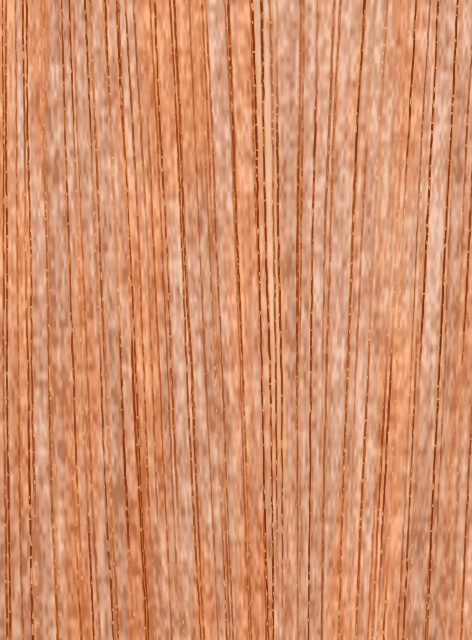
A WebGL 2 fragment shader for this texture:

```glsl
#version 300 es
precision highp float;
// Straight-grained reddish timber: short pale fibres over broad warm bands,
// crossed by thin, broken dark pores that lean gently toward the centre.
// Stretched value noise makes the fibres; jittered column repeats make the pores.

uniform vec2 u_resolution;
out vec4 fragColor;

const vec3 FIBRE_DARK  = vec3(0.71, 0.46, 0.33);
const vec3 FIBRE_MID   = vec3(0.84, 0.62, 0.50);
const vec3 FIBRE_LIGHT = vec3(0.95, 0.78, 0.68);
const vec3 WARM_TINT   = vec3(1.04, 0.92, 0.80);
const vec3 PORE_EDGE   = vec3(0.80, 0.44, 0.22);
const vec3 PORE_CORE   = vec3(0.48, 0.18, 0.05);
const vec3 FLECK       = vec3(0.98, 0.75, 0.52);
const vec3 PALE_STREAK = vec3(0.93, 0.75, 0.61);

const int   PORE_LAYERS   = 3;
const float PORE_SPACING  = 0.028;   // column width of the first layer
const float SPACING_STEP  = 0.008;   // added for each further layer
const float CORE_WIDTH    = 0.0014;  // half width of the dark core
const float EDGE_WIDTH    = 0.0030;  // half width of the orange rim
const float LEAN_LEFT     = 0.045;
const float LEAN_RIGHT    = -0.050;
const float STREAK_CENTRE = 0.432;
const float STREAK_WIDTH  = 0.016;

float hash(vec2 p) {
    return fract(sin(dot(p, vec2(127.1, 311.7))) * 43758.5);
}

float noise(vec2 p) {
    vec2 cell = floor(p), f = fract(p);
    f = f * f * (3.0 - 2.0 * f);
    float low  = mix(hash(cell), hash(cell + vec2(1.0, 0.0)), f.x);
    float high = mix(hash(cell + vec2(0.0, 1.0)), hash(cell + vec2(1.0, 1.0)), f.x);
    return mix(low, high, f.y);
}

// Horizontal position measured across the leaning grain
float grainCoord(vec2 p) {
    float lean = mix(LEAN_LEFT, LEAN_RIGHT, smoothstep(0.32, 0.60, p.x));
    lean *= smoothstep(-0.05, 0.18, p.x);
    return p.x + lean * (p.y - 0.5) + 0.004 * (noise(p * vec2(5.0, 3.0)) - 0.5);
}

// Fine fibres, a faint cross ripple and broad light and warm bands
vec3 fibreColour(vec2 p, float u) {
    float fine   = noise(vec2(u * 270.0, p.y * 75.0));
    float medium = noise(vec2(u * 125.0 + 31.0, p.y * 34.0));
    float thread = noise(vec2(u * 210.0 + 67.0, p.y * 7.0));
    float ripple = noise(vec2(u * 45.0 + 11.0, p.y * 85.0));
    float band   = noise(vec2(u * 24.0 + 5.0, p.y * 1.6));
    float tone = 0.48 + 0.62 * (fine - 0.5) + 0.42 * (medium - 0.5)
               + 0.40 * (thread - 0.5) + 0.28 * (ripple - 0.5)
               + 0.34 * (band - 0.5) + 0.20 * (p.y - 0.5);
    vec3 colour = mix(FIBRE_DARK, FIBRE_MID, smoothstep(-0.05, 0.52, tone));
    colour = mix(colour, FIBRE_LIGHT, smoothstep(0.42, 1.05, tone));

    float warmth = 0.65 * noise(vec2(u * 30.0 + 90.0, p.y * 2.2))
                 + 0.35 * noise(vec2(u * 95.0 + 17.0, p.y * 5.0));
    return colour * mix(vec3(1.0), WARM_TINT, smoothstep(0.40, 0.72, warmth));
}

// Pale band near the centre, fading out toward the bottom
vec3 addStreak(vec3 colour, vec2 p, float u) {
    float across = abs(u - STREAK_CENTRE + 0.035 * (p.y - 0.5)) / STREAK_WIDTH;
    float mask = (1.0 - smoothstep(0.3, 1.0, across)) * smoothstep(0.12, 0.42, p.y);
    float strands = noise(vec2(u * 230.0, p.y * 4.0));
    return mix(colour, PALE_STREAK * (0.90 + 0.18 * strands), 0.65 * mask);
}

// One jittered pore line per column, broken into long runs and short dashes
vec3 addPores(vec3 colour, vec2 p, float u, float layer, float pixel) {
    float spacing = PORE_SPACING + SPACING_STEP * layer;
    float column = floor(u / spacing + 0.37 * layer);
    vec2 id = vec2(column, layer * 19.0 + 3.0);
    float seed = hash(id) * 97.0 + column * 5.0;

    float centre = (column + mix(0.25, 0.75, hash(id + 7.3)) - 0.37 * layer) * spacing;
    centre += 0.0030 * (noise(vec2(seed, p.y * 5.0)) - 0.5);
    centre += 0.0014 * (noise(vec2(seed + 40.0, p.y * 55.0)) - 0.5);
    float dist = abs(u - centre);

    float strength = mix(0.35, 1.0, hash(id + 13.1));
    float run  = smoothstep(0.28, 0.62, noise(vec2(seed + 11.0, p.y * 3.2)));
    float dash = smoothstep(0.15, 0.50, noise(vec2(seed + 23.0, p.y * 80.0)));
    float swell = mix(0.65, 1.25, noise(vec2(seed + 59.0, p.y * 9.0)));

    float rim  = 1.0 - smoothstep(0.0, EDGE_WIDTH + pixel * 0.5, dist);
    float core = 1.0 - smoothstep(CORE_WIDTH * swell - pixel * 0.5,
                                  CORE_WIDTH * swell + pixel * 0.5, dist);
    float speck = smoothstep(0.66, 0.86, noise(vec2(u * 330.0, p.y * 150.0) + seed));

    colour = mix(colour, PORE_EDGE, rim * strength * mix(0.45, 0.95, run));
    colour = mix(colour, PORE_CORE, core * strength * run * mix(0.35, 0.95, dash));
    return mix(colour, FLECK, 0.75 * rim * speck * strength);
}

void main() {
    vec2 p = gl_FragCoord.xy / u_resolution.y;
    float pixel = 1.0 / u_resolution.y;
    float u = grainCoord(p);

    vec3 colour = addStreak(fibreColour(p, u), p, u);
    for (int i = 0; i < PORE_LAYERS; i++) {
        colour = addPores(colour, p, u, float(i), pixel);
    }
    fragColor = vec4(clamp(colour, 0.0, 1.0), 1.0);
}
```
